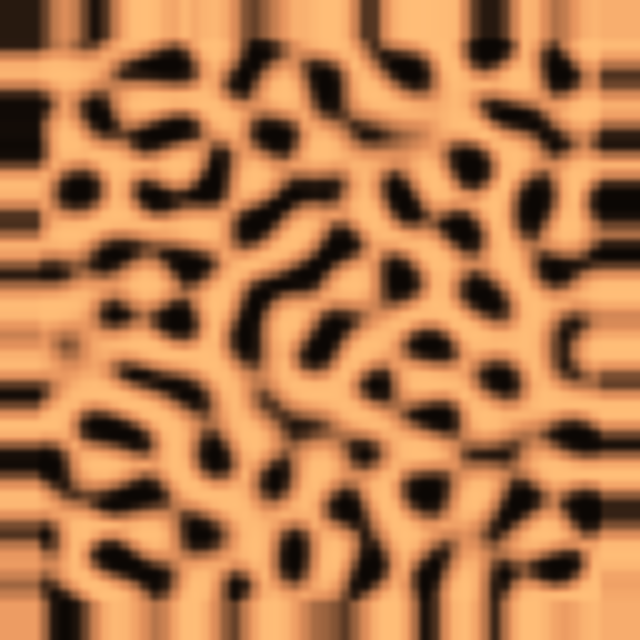
Give the GLSL for this pattern, as a WebGL 1 fragment shader.

```glsl
precision highp float;
// Soft black spots and short worms on orange fur, streaked along the borders.

uniform vec2 u_resolution;

const vec3 SPOT_COLOR = vec3(0.045, 0.028, 0.016);
const vec3 RIM_COLOR  = vec3(1.0, 0.640, 0.405);
const vec3 FUR_COLOR  = vec3(1.0, 0.745, 0.470);

const int   WAVES       = 32;
const float FREQUENCY   = 9.6;    // mean waves across the canvas
const float SPREAD      = 0.30;   // relative range of the frequencies
const float SPOT_LEVEL  = 0.55;   // higher gives fewer, smaller spots
const float FAINTNESS   = 0.16;   // softens weak spots and narrow gaps
const float GRID        = 64.0;   // cells of the coarse sampling grid
const float BORDER      = 0.055;  // width of the stretched border
const float SPOT_START  = -1.0;   // field value where darkening begins
const float SPOT_FULL   = 0.9;    // field value of full black
const float PI          = 3.14159;

float hash(float n) {
  return fract(sin(n * 12.989 + 4.137) * 4375.85);
}

// Waves of similar length in all directions, evened out by their local
// amplitude; the result runs from -1 (fur) to 1 (spot).
float spotField(vec2 p) {
  float height = 0.0;
  vec2 slope = vec2(0.0);
  for (int i = 0; i < WAVES; i++) {
    float n = float(i);
    float angle = PI * (n + hash(n)) / float(WAVES);
    float frequency = FREQUENCY * (1.0 + SPREAD * (hash(n + 41.3) - 0.5));
    vec2 direction = vec2(cos(angle), sin(angle));
    float phase = 2.0 * PI * (frequency * dot(p, direction) + hash(n + 87.7));
    height += cos(phase);
    slope -= direction * sin(phase);
  }
  float scale = sqrt(2.0 / float(WAVES));
  height = height * scale - SPOT_LEVEL;
  slope *= scale;
  return height / sqrt(height * height + dot(slope, slope) + FAINTNESS);
}

// Field at a grid cell; cells in the border repeat the nearest inner value.
float cellField(vec2 cell) {
  return spotField(clamp((cell + 0.5) / GRID, BORDER, 1.0 - BORDER));
}

// Smooth blend of the four nearest cells.
float gridField(vec2 p) {
  vec2 q = p * GRID - 0.5;
  vec2 cell = floor(q);
  vec2 w = smoothstep(0.0, 1.0, q - cell);
  float lower = mix(cellField(cell), cellField(cell + vec2(1.0, 0.0)), w.x);
  float upper = mix(cellField(cell + vec2(0.0, 1.0)), cellField(cell + 1.0), w.x);
  return mix(lower, upper, w.y);
}

void main() {
  float field = gridField(gl_FragCoord.xy / u_resolution);

  // Fur deepens towards the rims, then falls to black inside the spots.
  float furAmount = 1.0 - smoothstep(-1.0, -0.55, field);
  float spotAmount = smoothstep(SPOT_START, SPOT_FULL, field);
  vec3 color = mix(RIM_COLOR, FUR_COLOR, furAmount);
  gl_FragColor = vec4(mix(color, SPOT_COLOR, spotAmount), 1.0);
}
```
